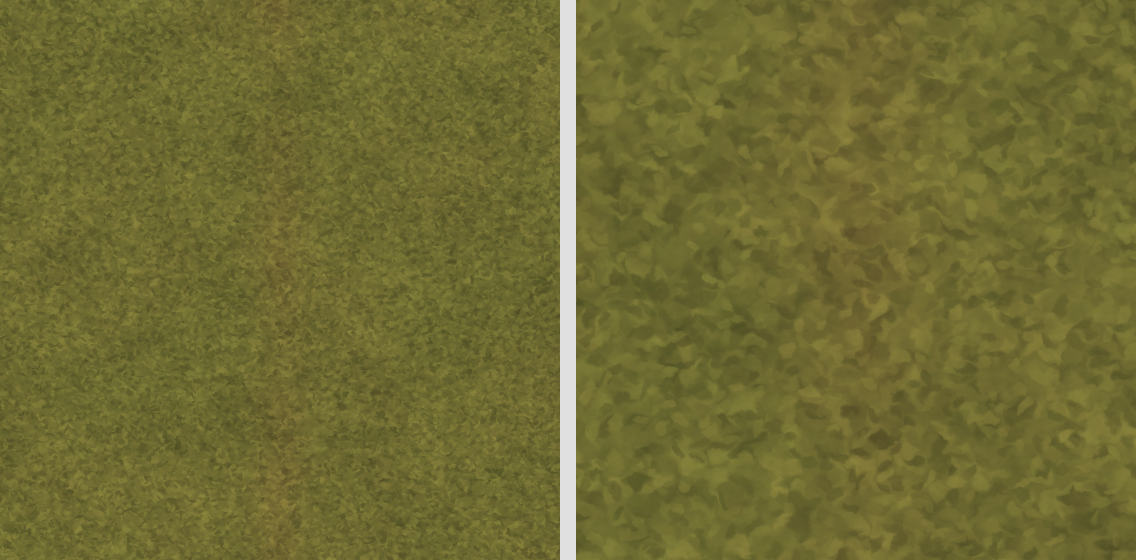
Left: the whole. Right: its middle third, enlarged.
Write a Shadertoy shader that draws this texture.

```glsl
vec3 hash3(vec2 cell, float seed) {
    uvec3 v = uvec3(ivec3(cell, seed) + 4096);
    v = v * 1664525u + 1013904223u;
    v.x += v.y * v.z; v.y += v.z * v.x; v.z += v.x * v.y;
    v ^= v >> 16u;
    v.x += v.y * v.z; v.y += v.z * v.x; v.z += v.x * v.y;
    return vec3(v >> 8u) / 16777216.0;
}

float valueNoise(vec2 p, float seed) {
    vec2 cell = floor(p), f = fract(p);
    f = f * f * (3.0 - 2.0 * f);
    float low = mix(hash3(cell, seed).x, hash3(cell + vec2(1, 0), seed).x, f.x);
    float high = mix(hash3(cell + vec2(0, 1), seed).x, hash3(cell + vec2(1, 1), seed).x, f.x);
    return mix(low, high, f.y);
}

// Layered noise centred on zero
float fbm(vec2 p, float seed) {
    float sum = 0.0, weight = 0.5;
    for (int octave = 0; octave < 4; octave++) {
        sum += weight * (valueNoise(p, seed + float(octave)) - 0.5);
        p = mat2(1.6, 1.2, -1.2, 1.6) * p;
        weight *= 0.5;
    }
    return sum;
}

// Paints soft, mostly level fibres over a tone (x) and a warmth (y)
vec2 paintFibres(vec2 base, vec2 uv, float density, float seed, float opacity) {
    vec2 p = uv * density;
    vec2 home = floor(p);
    for (int y = -1; y <= 1; y++) {
        for (int x = -1; x <= 1; x++) {
            vec2 cell = home + vec2(x, y);
            vec3 place = hash3(cell, seed);
            vec3 look = hash3(cell, seed + 50.0);
            float angle = (place.z - 0.5) * 2.4;
            float c = cos(angle), s = sin(angle);
            vec2 q = mat2(c, -s, s, c) * (p - cell - place.xy);
            vec2 radii = vec2(0.55 + 0.35 * look.z, 0.38);
            float mask = 1.0 - smoothstep(0.5, 1.0, length(q / radii));
            base = mix(base, look.xy, mask * opacity);
        }
    }
    return base;
}

void mainImage(out vec4 fragColor, in vec2 fragCoord) {
    vec2 uv = fragCoord / iResolution.xy;

    // Ragged fibre outlines
    vec2 warp = vec2(fbm(uv * 130.0, 1.0), fbm(uv * 130.0, 11.0));
    vec2 ragged = uv + 0.009 * warp;

    // Overlapping fibres, coarse to fine
    vec2 felt = vec2(0.5);
    felt = paintFibres(felt, ragged, 55.0, 21.0, 0.70);
    felt = paintFibres(felt, ragged + 0.37, 80.0, 22.0, 0.65);
    felt = paintFibres(felt, ragged + 0.71, 112.0, 23.0, 0.55);

    // Broad mottling and fine grain
    float tone = felt.x;
    tone += 0.35 * fbm(uv * vec2(9.0, 13.0), 31.0);
    tone += 0.25 * fbm(uv * vec2(38.0, 50.0), 41.0);
    tone += 0.25 * fbm(uv * vec2(170.0, 230.0), 51.0);

    vec3 darkOlive = vec3(0.322, 0.316, 0.148);
    vec3 lightOlive = vec3(0.535, 0.514, 0.232);
    vec3 color = mix(darkOlive, lightOlive, clamp(tone, -0.1, 1.15));

    // Green to ochre drift with a faint worn strip down the middle
    float drift = fbm(uv * vec2(5.0, 7.0), 61.0);
    float offset = (uv.x - 0.5 + 0.04 * drift) / 0.045;
    float strip = exp(-offset * offset) * (0.7 + drift);
    float warmth = 0.7 * (felt.y - 0.5) + 0.8 * drift + 0.8 * strip - 0.06;
    color += warmth * vec3(0.024, -0.010, 0.004);

    fragColor = vec4(color, 1.0);
}
```
